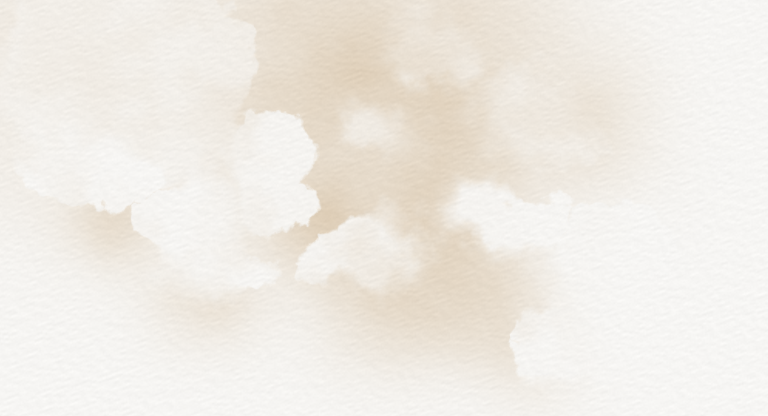
A Shadertoy shader for this background:

```glsl
// Pale clouds in a sepia watercolour wash on grained paper.
// Soft gaussian stains lay down the pigment; noise-warped ellipses lift it
// away again as two cloud layers, and a ridged grain is embossed on top.

float hash(vec2 p) {
    vec3 q = fract(vec3(p.xyx) * 0.1031);
    q += dot(q, q.yzx + 33.33);
    return fract((q.x + q.y) * q.z);
}

float noise(vec2 p) {
    vec2 i = floor(p), f = fract(p);
    f = f * f * (3.0 - 2.0 * f);
    return mix(mix(hash(i), hash(i + vec2(1, 0)), f.x),
               mix(hash(i + vec2(0, 1)), hash(i + vec2(1, 1)), f.x), f.y);
}

float fbm(vec2 p) {
    float sum = 0.0, amp = 0.5;
    for (int i = 0; i < 5; i++) {
        sum += amp * noise(p);
        p = mat2(1.6, 1.2, -1.2, 1.6) * p + 7.3;
        amp *= 0.5;
    }
    return sum / 0.97;
}

// Stains: centre, radius, strength
const vec4 STAINS[12] = vec4[12](
    vec4(0.92, 0.84, 0.42, 0.58), vec4(0.68, 0.78, 0.15, 0.30),
    vec4(1.08, 0.72, 0.15, 0.28), vec4(1.40, 0.70, 0.16, 0.28),
    vec4(0.77, 0.47, 0.13, 0.52), vec4(1.05, 0.48, 0.15, 0.45),
    vec4(0.95, 0.28, 0.17, 0.42), vec4(1.16, 0.30, 0.15, 0.45),
    vec4(0.27, 0.47, 0.11, 0.38), vec4(0.50, 0.28, 0.12, 0.36),
    vec4(1.27, 0.14, 0.13, 0.22), vec4(0.20, 0.85, 0.40, 0.26));

// Cloud puffs: centre, radii
const vec4 FAR_PUFFS[6] = vec4[6](
    vec4(0.31, 0.83, 0.31, 0.27), vec4(1.03, 0.88, 0.10, 0.08),
    vec4(1.12, 0.83, 0.065, 0.045), vec4(1.27, 0.73, 0.105, 0.09),
    vec4(1.31, 0.65, 0.10, 0.055), vec4(0.90, 0.68, 0.09, 0.035));

const vec4 NEAR_PUFFS[12] = vec4[12](
    vec4(0.18, 0.60, 0.12, 0.08), vec4(0.30, 0.57, 0.08, 0.055),
    vec4(0.64, 0.62, 0.10, 0.09), vec4(0.47, 0.47, 0.13, 0.10),
    vec4(0.66, 0.51, 0.07, 0.07), vec4(0.53, 0.37, 0.13, 0.07),
    vec4(0.90, 0.39, 0.095, 0.11), vec4(0.78, 0.38, 0.07, 0.065),
    vec4(1.17, 0.47, 0.115, 0.065), vec4(1.30, 0.46, 0.075, 0.05),
    vec4(1.50, 0.37, 0.17, 0.14), vec4(1.45, 0.19, 0.20, 0.13));

float puffDistance(vec2 p, vec4 puff) {
    return (length((p - puff.xy) / puff.zw) - 1.0) * min(puff.z, puff.w);
}

// Amount of pigment before the clouds are lifted out
float wash(vec2 p) {
    float clear = 1.0;
    for (int i = 0; i < STAINS.length(); i++) {
        vec2 d = (p - STAINS[i].xy) / STAINS[i].z;
        clear *= 1.0 - STAINS[i].w * exp(-dot(d, d));
    }
    return (1.0 - clear) * (0.68 + 0.64 * fbm(p * 6.0 + 3.0));
}

// Difference of two shifted samples reads as light across the tooth
float paperGrain(vec2 p) {
    vec2 q = mat2(0.94, -0.34, 0.34, 0.94) * p * vec2(75.0, 150.0);
    float ridges = noise(q) - noise(q + vec2(0.3, 0.7));
    return 0.024 * ridges + 0.012 * (noise(p * 270.0) - 0.5);
}

void mainImage(out vec4 fragColor, in vec2 fragCoord) {
    vec2 p = fragCoord / iResolution.y;
    p.x *= 1.842 * iResolution.y / iResolution.x;

    // Billowing outline shared by all puffs
    vec2 warped = p + 0.13 * (vec2(fbm(p * 8.0), fbm(p * 8.0 + 19.0)) - 0.5);
    float billow = 0.05 * (fbm(p * 24.0 + 5.0) - 0.5);
    float farDist = 9.0, nearDist = 9.0;
    for (int i = 0; i < FAR_PUFFS.length(); i++)
        farDist = min(farDist, puffDistance(warped, FAR_PUFFS[i]));
    for (int i = 0; i < NEAR_PUFFS.length(); i++)
        nearDist = min(nearDist, puffDistance(warped, NEAR_PUFFS[i]));

    // Edges alternate between crisp rims and bleeding paint
    float bleed = mix(0.005, 0.05, smoothstep(0.4, 0.75, noise(p * 6.0 + 2.0)));
    float farMask = 1.0 - smoothstep(-bleed, bleed, farDist + billow);
    float nearMask = 1.0 - smoothstep(-bleed, bleed, nearDist + billow);
    float body = smoothstep(0.3, 0.62, fbm(p * 7.0 + 11.0));

    // Lift pigment inside the clouds
    float pigment = wash(p);
    pigment *= 1.0 - farMask * mix(0.35, 0.60, body);
    pigment *= 1.0 - nearMask * mix(0.60, 0.92, body);

    vec3 paper = vec3(0.966, 0.963, 0.955);
    vec3 sepia = vec3(0.845, 0.765, 0.655);
    vec3 color = mix(paper, sepia, clamp(pigment, 0.0, 1.0));
    fragColor = vec4(color + paperGrain(p), 1.0);
}
```
